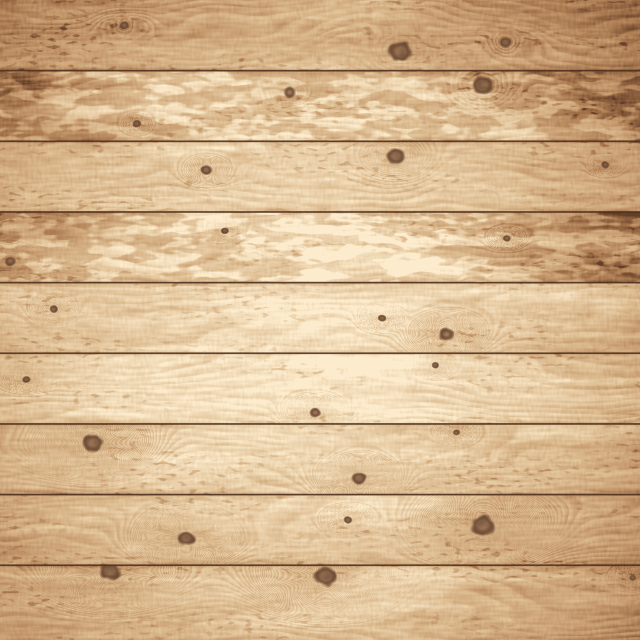
Reproduce this texture procedurally as a WebGL 1 fragment shader.

```glsl
precision highp float;
// Nine horizontal planks of pale, worn pine, parted by thin dark seams.
// Each plank has its own noise-bent growth rings, which wrap around hashed
// knots; streaks, pores, wear and a vignette set one tone for a wood ramp.
uniform vec2 u_resolution;

const float BOARDS = 9.0;
const float PITCH = 0.1104;         // board height; the lowest takes the rest
const float SEAM_HALF = 0.0013;
const float SEAM_SHADE = 0.22;
const int KNOTS = 3;                // per board
const float KNOT_MIN = 0.004;
const float KNOT_MAX = 0.018;
const float RING_FREQ = 62.0;
const float RING_BEND = 5.0;
const float RING_DEPTH = 0.17;
const vec2 GLOW_CENTRE = vec2(0.47, 0.53);
const float GLOW_TONE = 1.1;
const float GLOW_FALL = 1.5;

const vec3 UMBER = vec3(0.47, 0.31, 0.20);
const vec3 BROWN = vec3(0.66, 0.47, 0.31);
const vec3 TAN = vec3(0.78, 0.61, 0.44);
const vec3 HONEY = vec3(0.86, 0.73, 0.56);
const vec3 CREAM = vec3(0.94, 0.85, 0.71);
const vec3 KNOT_CORE = vec3(0.50, 0.36, 0.26);
const vec3 KNOT_RIM = vec3(0.36, 0.23, 0.15);
const vec3 SEAM_COLOR = vec3(0.30, 0.19, 0.12);

vec2 hash2(vec2 p) {
  vec3 q = fract(p.xyx * vec3(0.1031, 0.1030, 0.0973));
  q += dot(q, q.yzx + 33.33);
  return fract((q.xx + q.yz) * q.zy);
}

float corner(vec2 cell, vec2 offset) {
  return dot(hash2(cell) * 2.0 - 1.0, offset);
}

// Gradient noise, about -0.7 to 0.7
float noise(vec2 p) {
  vec2 i = floor(p), f = fract(p);
  vec2 u = f * f * f * (f * (f * 6.0 - 15.0) + 10.0);
  vec2 e = vec2(1.0, 0.0);
  float low = mix(corner(i, f), corner(i + e, f - e), u.x);
  float high = mix(corner(i + e.yx, f - e.yx), corner(i + 1.0, f - 1.0), u.x);
  return 1.2 * mix(low, high, u.y);
}

// Tone 0 is umber and 1 is cream; a little above 1 is brighter still
vec3 woodRamp(float tone) {
  float t = clamp(tone, -0.1, 1.2) * 4.0;
  vec3 c = mix(UMBER, BROWN, min(t, 1.0));
  c = mix(c, TAN, clamp(t - 1.0, 0.0, 1.0));
  c = mix(c, HONEY, clamp(t - 2.0, 0.0, 1.0));
  return mix(c, CREAM, clamp(t - 3.0, 0.0, 1.6));
}

void main() {
  vec2 p = gl_FragCoord.xy / u_resolution;
  p.y = 1.0 - p.y;
  float pixel = 1.0 / u_resolution.y;
  float board = min(floor(p.y / PITCH), BOARDS - 1.0);
  vec2 local = vec2(p.x, p.y - board * PITCH);
  vec2 q = p + board * vec2(7.31, 3.17);

  // Growth rings, bent into long loops
  float bend = noise(q * vec2(2.6, 10.0));
  float rings = p.y * RING_FREQ + RING_BEND * bend
              + 0.7 * noise(q * vec2(11.0, 30.0));

  // Knots pull the rings around themselves
  float core = 0.0, rim = 0.0, halo = 0.0;
  float ragged = noise(q * 75.0);
  for (int i = 0; i < KNOTS; i++) {
    float n = float(i);
    vec2 place = hash2(vec2(board * 5.0 + 2.0, n * 17.0 + 3.0));
    float size = hash2(vec2(board * 9.0 + 41.0, n * 13.0 + 8.0)).x;
    float radius = mix(KNOT_MIN, KNOT_MAX, size * size);
    vec2 centre = vec2((n + place.x) / float(KNOTS), PITCH * mix(0.08, 0.92, place.y));
    vec2 d = local - centre;
    float dist = length(d * vec2(0.85, 1.0)) + 0.3 * radius * ragged;
    float reach = exp(-dot(d * vec2(0.55, 1.0), d * vec2(0.55, 1.0)) / (9.0 * radius * radius));
    rings = mix(rings, 2.2 * dist / radius, reach);
    halo = max(halo, reach);
    core = max(core, 1.0 - smoothstep(0.65 * radius, radius + pixel, dist));
    rim = max(rim, 1.0 - smoothstep(0.0, 0.3 * radius + pixel, abs(dist - 0.75 * radius)));
  }
  float phase = fract(rings);
  float late = smoothstep(0.1, 0.8, phase) * (1.0 - smoothstep(0.82, 1.0, phase));
  float ringMask = 0.35 + 0.65 * smoothstep(-0.3, 0.3, noise(q * vec2(5.0, 18.0) + 4.0));

  // Vignette, plank shade and grain
  vec2 away = p - GLOW_CENTRE;
  float tone = GLOW_TONE - GLOW_FALL * dot(away, away);
  tone += 0.12 * (hash2(vec2(board + 3.0, 29.0)).x - 0.5);
  tone += 0.12 * smoothstep(0.1, 0.3, bend);
  tone -= RING_DEPTH * late * ringMask + 0.13 * halo;
  tone += 0.16 * noise(q * vec2(3.0, 55.0)) + 0.18 * noise(q * vec2(28.0, 190.0));
  tone += 0.10 * noise(p * vec2(230.0, 80.0));
  float poreMask = smoothstep(-0.2, 0.35, noise(q * vec2(4.0, 22.0) + 9.0));
  tone -= 0.3 * poreMask * smoothstep(0.12, 0.45, noise(q * vec2(65.0, 170.0)));

  // The second and fourth planks are rough, with stained ends
  float worn = mod(board, 2.0) * step(board, 3.5);
  float flake = noise(q * vec2(13.0, 48.0)) + 0.6 * noise(q * vec2(45.0, 125.0));
  float ends = smoothstep(0.15, 0.5, abs(p.x - 0.5));
  float stain = smoothstep(-0.25, 0.35, noise(q * vec2(1.6, 17.0)));
  tone += worn * (0.3 * smoothstep(-0.1, 0.2, flake) - 0.14 - 0.35 * ends * stain);

  // Seams with a soft shade on both edges
  float seam = clamp(floor(p.y / PITCH + 0.5), 1.0, BOARDS - 1.0);
  float gap = abs(p.y - seam * PITCH);
  tone -= SEAM_SHADE * exp(-gap / 0.004);
  vec3 color = woodRamp(tone);
  color = mix(color, KNOT_CORE * (1.0 + 0.35 * ragged), 0.85 * core);
  color = mix(color, KNOT_RIM, 0.55 * rim);
  float line = 1.0 - smoothstep(SEAM_HALF - 0.7 * pixel, SEAM_HALF + 0.7 * pixel, gap);
  gl_FragColor = vec4(mix(color, SEAM_COLOR, 0.9 * line), 1.0);
}
```
